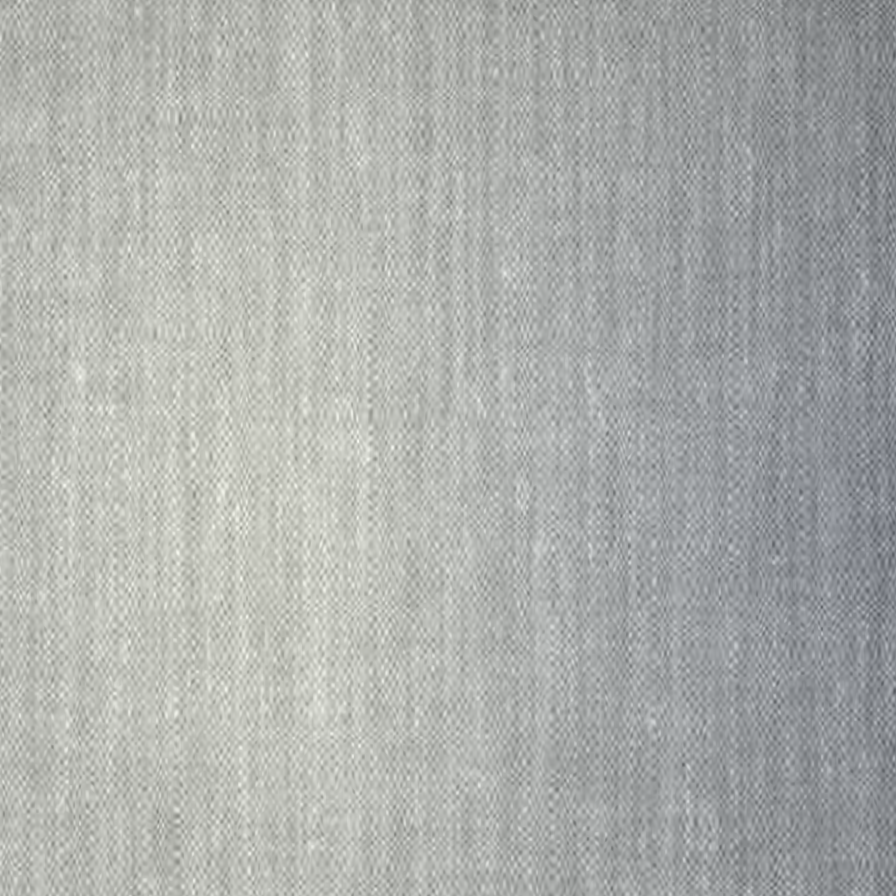
Give the GLSL for this texture, as a three.js fragment shader.

```glsl
// Pale grey woven cloth with slubby upright threads under soft, uneven light.
varying vec2 vUv;

const float PI = 3.14159265;
const vec2 THREADS = vec2(226.0, 150.0);
const vec3 PALE_CLOTH = vec3(0.766, 0.773, 0.748);
const vec3 BLUE_SHADE = vec3(0.562, 0.580, 0.612);
const vec3 WARM_GLOW = vec3(0.026, 0.026, 0.012);

float hash(vec2 p) {
  vec3 q = fract(vec3(p.xyx) * 0.1031);
  q += dot(q, q.yzx + 33.33);
  return fract((q.x + q.y) * q.z);
}

float noise(vec2 p) {
  vec2 cell = floor(p);
  vec2 f = fract(p);
  f = f * f * (3.0 - 2.0 * f);
  float low = mix(hash(cell), hash(cell + vec2(1.0, 0.0)), f.x);
  float high = mix(hash(cell + vec2(0.0, 1.0)), hash(cell + 1.0), f.x);
  return mix(low, high, f.y);
}

// Noise centred on zero, from -1 to 1.
float signedNoise(vec2 p) {
  return 2.0 * noise(p) - 1.0;
}

// Uneven thread spacing and a slight waver along each thread.
vec2 threadCoords(vec2 uv, vec2 count) {
  vec2 spacing = vec2(signedNoise(vec2(uv.x * 64.0, uv.y * 2.0)),
                      signedNoise(vec2(uv.x * 5.0, uv.y * 42.0) + 71.0));
  vec2 waver = vec2(signedNoise(uv * vec2(80.0, 60.0) + 13.0),
                    signedNoise(uv * vec2(110.0, 50.0) + 37.0));
  return uv * count + vec2(0.75, 0.85) * spacing + vec2(0.25, 0.45) * waver;
}

// Plain weave whose upright grains differ from cell to cell and thread to thread.
float weave(vec2 threads) {
  vec2 cell = floor(threads);
  vec2 wave = sin(PI * threads);
  float crossing = wave.x * wave.y;
  float thickness = mix(0.45, 1.55, hash(cell + 7.0));
  float threadWeight = mix(0.7, 1.3, hash(vec2(cell.x, 3.0)));
  float ridge = abs(wave.x) * (hash(cell + 53.0) - 0.5) * abs(wave.y);
  return crossing * thickness * threadWeight + 0.7 * ridge;
}

// Long streaks of thick and thin yarn, mostly upright.
float yarnStreaks(vec2 uv) {
  float fineWarp = signedNoise(uv * vec2(215.0, 14.0) + 5.0);
  float longWarp = signedNoise(uv * vec2(120.0, 3.0) + 19.0);
  float fineWeft = signedNoise(uv * vec2(24.0, 165.0) + 43.0);
  float broadWeft = signedNoise(uv * vec2(4.0, 44.0) + 87.0);
  return 0.038 * fineWarp + 0.024 * longWarp
       + 0.017 * fineWeft + 0.008 * broadWeft;
}

// Scattered short bright slubs, taller than wide.
float slubs(vec2 uv) {
  float fleck = smoothstep(0.58, 0.92, noise(uv * vec2(185.0, 72.0) + 29.0));
  float patchiness = smoothstep(0.35, 0.8, noise(uv * vec2(60.0, 20.0) + 61.0));
  return fleck * patchiness;
}

// Bright on the left, bluish on the right, dimmer in the corners.
vec3 softLight(vec2 uv) {
  float shade = smoothstep(0.25, 1.12, uv.x + 0.03 * signedNoise(uv * 3.0));
  shade *= 1.0 - 0.55 * abs(uv.y - 0.42);
  vec2 offset = uv - vec2(0.38, 0.43);
  float falloff = 1.0 - 0.24 * dot(offset, offset);
  vec2 glowOffset = (uv - vec2(0.29, 0.44)) / vec2(0.22, 0.34);
  float glow = exp(-dot(glowOffset, glowOffset));
  return mix(PALE_CLOTH, BLUE_SHADE, shade) * falloff + WARM_GLOW * glow;
}

void main() {
  float relief = mix(0.045, 0.095, noise(vUv * vec2(60.0, 26.0) + 3.0));
  float grit = signedNoise(vUv * vec2(256.0, 190.0) + 11.0);
  float detail = relief * weave(threadCoords(vUv, THREADS))
               + yarnStreaks(vUv) + 0.065 * slubs(vUv) + 0.030 * grit;
  vec3 color = softLight(vUv) + detail - 0.010;
  gl_FragColor = vec4(color, 1.0);
}
```
